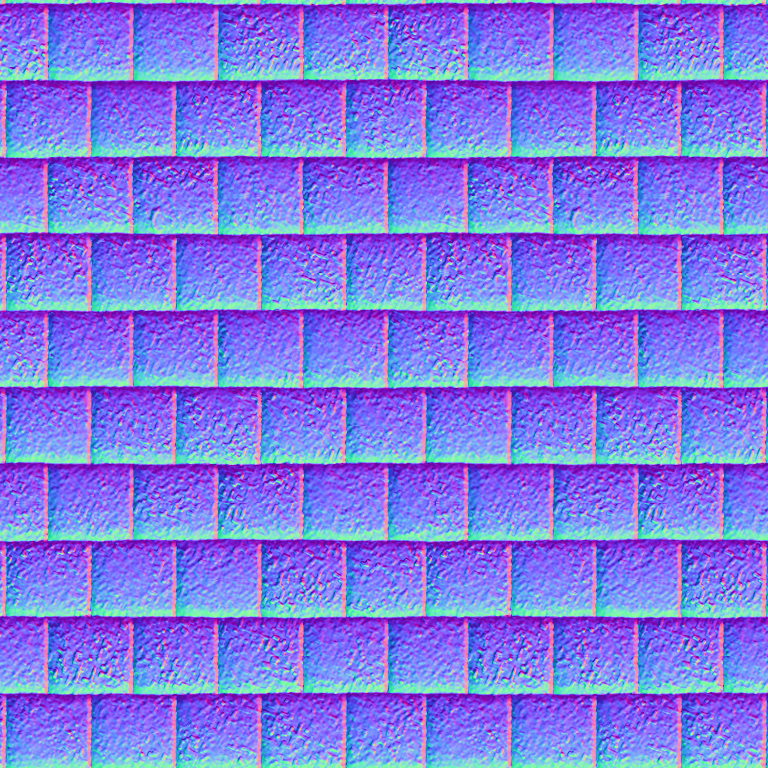
Write a WebGL 1 fragment shader that draws this texture map.

```glsl
precision highp float;

// Tangent-space normal map of ten staggered courses of rough shingles.
// Each tile sums analytic edge slopes with the gradient of a grainy height
// field, then packs the resulting unit normal into red, green and blue.

#define ROW_HEIGHT 0.0998
#define ROW_TOP 0.0063
#define TILE_WIDTH 0.1107
#define PERIOD 0.547
#define FIRST_JOINT 0.0632
#define JOINT_LINE 0.0068
#define LIP_START 0.74
#define GRAIN 1.75
#define WAVE 0.0009

uniform vec2 u_resolution;

float hash(vec2 p) {
  return fract(sin(dot(p, vec2(127.1, 311.7))) * 43758.5453);
}

float noise(vec2 p) {
  vec2 i = floor(p);
  vec2 f = fract(p);
  f = f * f * (3.0 - 2.0 * f);
  float a = mix(hash(i), hash(i + vec2(1.0, 0.0)), f.x);
  float b = mix(hash(i + vec2(0.0, 1.0)), hash(i + 1.0), f.x);
  return mix(a, b, f.y);
}

// Turned octaves of grain, crusty lumps, and a chip on one tile of the period.
float height(vec2 q, vec2 tile, float rough) {
  vec2 p = q + 3.0 * vec2(hash(tile), hash(tile + 17.0));
  vec2 a = mat2(0.80, 0.60, -0.60, 0.80) * p;
  vec2 b = mat2(0.34, 0.94, -0.94, 0.34) * p;
  float h = 0.5 * noise(a * 270.0) + 0.55 * noise(b * 165.0 + 9.0);
  h += 0.35 * noise(a * 80.0 + 5.0);
  h += rough * smoothstep(0.4, 0.9, noise(b * 215.0 + 31.0));
  if (tile.x == 1.0 && tile.y == 2.0) {
    vec2 c = q - vec2(0.033, 0.082);
    float arc = (length(c * vec2(1.0, 0.6)) - 0.008) / 0.0024;
    h += 1.1 * exp(-arc * arc) * smoothstep(0.004, -0.002, c.x);
  }
  return h;
}

// Slopes of a single tile: x to the right, y down the course.
vec2 edgeSlope(vec2 q, float width, vec2 tile, vec2 pixel) {
  float v = q.y / ROW_HEIGHT;
  float wear = noise(vec2(q.x * 130.0 + 40.0 * hash(tile + 5.0), tile.y * 7.0));
  float tone = hash(tile + 3.0) - 0.5;

  // Long tilt, shadowed upper edge and bright lower lip.
  float tilt = mix(-0.56, 0.46, v) + 0.12 * tone;
  tilt -= 0.36 * (1.0 - smoothstep(0.0, 0.11 + 0.08 * wear, v));
  float lip = LIP_START + 0.09 * wear + 0.08 * tone;
  tilt += 0.46 * smoothstep(lip, 0.95, v);

  // Soft hollow after the left joint, narrow ridge before the right one.
  float right = width - q.x;
  float line = JOINT_LINE * (0.85 + 0.3 * noise(vec2(q.y * 160.0, tile.x + 11.0 * tile.y)));
  float ridge = 1.0 - smoothstep(0.6 * line, line + pixel.x, right);
  float hollow = exp(-q.x / 0.010);
  float side = 0.02 - 0.78 * hollow + 0.76 * ridge + 0.14 * exp(-right / 0.02);
  side = mix(-0.6, side, smoothstep(0.0, 0.0008 + pixel.x, right));
  tilt = mix(tilt, 0.35 * tilt + 0.05, ridge * smoothstep(0.02, 0.1, v));

  // The seam between courses closes into a dark line.
  float seam = smoothstep(0.0, 0.0018 + pixel.y, ROW_HEIGHT - q.y);
  tilt = mix(-0.92, tilt, seam);
  side *= 0.35 + 0.65 * smoothstep(0.0, 0.09, v) * seam;
  side -= 0.12 * (1.0 - smoothstep(0.0, 0.06, v));
  return vec2(side, tilt);
}

void main() {
  vec2 pixel = 1.0 / u_resolution;
  vec2 uv = gl_FragCoord.xy * pixel;
  vec2 p = vec2(uv.x, 1.0 - uv.y);

  // Courses with gently wavy edges.
  float turn = 6.28318 * p.x / PERIOD;
  float y = p.y - ROW_TOP;
  float phase = floor(y / ROW_HEIGHT + 0.5) * 2.4;
  y += WAVE * (sin(turn + phase) + 0.6 * sin(5.0 * turn + 1.7 * phase));
  y += WAVE * (noise(vec2(p.x * 110.0, phase)) - 0.5);
  float row = floor(y / ROW_HEIGHT);

  // Five tiles per period, the last one narrower; odd courses are shifted.
  float stagger = mod(row, 2.0) * 0.5 * PERIOD / 5.0;
  float x = p.x - FIRST_JOINT + stagger;
  x += 0.0012 * (noise(vec2(y * 70.0, row)) - 0.5);
  x = mod(x, PERIOD);
  float column = min(floor(x / TILE_WIDTH), 4.0);
  float width = column < 4.0 ? TILE_WIDTH : PERIOD - 4.0 * TILE_WIDTH;
  vec2 tile = vec2(column, row);
  vec2 q = vec2(x - column * TILE_WIDTH, y - row * ROW_HEIGHT);

  // Gradient of the grain, rougher on some tiles and patches.
  float patches = noise(q * 32.0 + 20.0 * hash(tile + 2.0));
  float rough = (0.25 + 0.35 * hash(tile + 8.0)) * (0.5 + patches);
  vec2 e = vec2(0.0017, 0.0);
  float h = height(q, tile, rough);
  vec2 grain = h - vec2(height(q + e.xy, tile, rough), height(q + e.yx, tile, rough));

  vec2 slope = edgeSlope(q, width, tile, pixel);
  float calm = 1.0 - 0.5 * smoothstep(0.5, 0.9, length(slope));
  vec2 n = slope + GRAIN * calm * (0.75 + 0.4 * patches) * grain;
  n *= min(1.0, 0.96 / max(length(n), 0.001));
  float z = sqrt(1.0 - dot(n, n));
  gl_FragColor = vec4(0.5 + 0.5 * vec3(n, z), 1.0);
}
```
